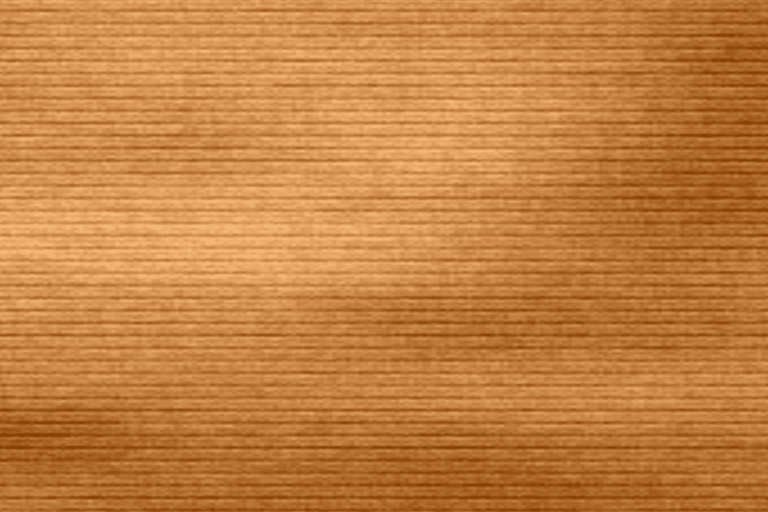
A WebGL 1 fragment shader for this texture:

```glsl
precision highp float;
// Golden ribbed cloth: fine horizontal cords with uneven dark grooves, crossed
// by faint irregular upright threads. Soft pools of light and shade lie across
// the weave, and stretched value noise gives each cord its own wear.
uniform vec2 u_resolution;

#define ROWS 41.0
#define ROW_PHASE 0.34
#define GROOVE_WIDTH 0.14
#define GROOVE_DEPTH 0.46
#define RIDGE_LIGHT 0.24
#define GRAIN 0.34
#define THREAD_DEPTH 0.10
#define CONTRAST 1.14
#define SHADOW_COLOR vec3(0.62, 0.34, 0.09)
#define LIGHT_COLOR vec3(0.89, 0.64, 0.38)

float hash(vec2 p) {
  vec3 q = fract(vec3(p.xyx) * 0.1031);
  q += dot(q, q.yzx + 33.33);
  return fract((q.x + q.y) * q.z);
}

float noise(vec2 p) {
  vec2 i = floor(p);
  vec2 f = fract(p);
  f = f * f * (3.0 - 2.0 * f);
  float below = mix(hash(i), hash(i + vec2(1.0, 0.0)), f.x);
  float above = mix(hash(i + vec2(0.0, 1.0)), hash(i + 1.0), f.x);
  return mix(below, above, f.y);
}

float fbm(vec2 p) {
  float sum = 0.0;
  float weight = 0.5;
  for (int i = 0; i < 4; i++) {
    sum += weight * noise(p);
    p = p * 2.03 + 17.1;
    weight *= 0.5;
  }
  return sum / 0.9375;
}

// Soft elliptical pool of light
float pool(vec2 uv, vec2 center, vec2 radius) {
  vec2 d = (uv - center) / radius;
  return exp(-dot(d, d));
}

// Smooth line profile around zero
float line(float d, float width) {
  return exp(-d * d / (width * width));
}

float lighting(vec2 uv) {
  float t = 0.02;
  t += 0.36 * pool(uv, vec2(0.03, 0.54), vec2(0.45, 0.12));
  t += 0.32 * pool(uv, vec2(0.55, 0.71), vec2(0.28, 0.12));
  t += 0.20 * pool(uv, vec2(0.42, 0.50), vec2(0.20, 0.10));
  t += 0.24 * pool(uv, vec2(0.20, 0.92), vec2(0.40, 0.16));
  t += 0.14 * pool(uv, vec2(0.72, 0.23), vec2(0.25, 0.07));
  t -= 0.42 * pool(uv, vec2(1.03, 0.86), vec2(0.20, 0.24));
  t -= 0.32 * pool(uv, vec2(0.87, 0.62), vec2(0.20, 0.13));
  t -= 0.28 * pool(uv, vec2(0.74, 0.38), vec2(0.28, 0.09));
  t -= 0.38 * pool(uv, vec2(0.55, 0.04), vec2(0.75, 0.15));
  t -= 0.24 * pool(uv, vec2(0.0, 0.15), vec2(0.18, 0.06));
  t += 0.30 * (fbm(uv * vec2(3.0, 7.0) + 4.0) - 0.5);
  return 0.57 + CONTRAST * t;
}

// Dark grooves with a thin lit edge, each row worn differently
float cords(vec2 uv) {
  float y = uv.y * ROWS + ROW_PHASE;
  float row = floor(y);
  float f = fract(y) - 0.5;
  float wear = noise(vec2(uv.x * 9.0, row * 7.3));
  float fineWear = noise(vec2(uv.x * 60.0, row * 3.7 + 50.0));
  float strength = 0.35 + 0.45 * hash(vec2(row, 5.0)) + 0.5 * wear;
  strength *= 0.75 + 0.5 * fineWear;
  float t = -GROOVE_DEPTH * strength * line(f, GROOVE_WIDTH);
  t += RIDGE_LIGHT * (0.4 + fineWear) * line(f + 0.27, 0.13);
  t += 0.4 * RIDGE_LIGHT * (0.4 + wear) * line(f - 0.28, 0.14);
  return t + 0.14 * (noise(vec2(uv.x * 4.0, row * 5.7 + 11.0)) - 0.5);
}

// Upright threads and short stretched fibres
float weave(vec2 uv) {
  float t = THREAD_DEPTH * (noise(uv * vec2(190.0, 18.0) + 8.0) - 0.5);
  t += GRAIN * (noise(uv * vec2(170.0, 190.0)) - 0.5);
  t += 0.6 * GRAIN * (noise(uv * vec2(40.0, 150.0) + 31.0) - 0.5);
  return t;
}

void main() {
  vec2 uv = gl_FragCoord.xy / u_resolution;
  float tone = lighting(uv) + cords(uv) + weave(uv);
  tone = clamp(tone, -0.3, 1.25);
  gl_FragColor = vec4(clamp(mix(SHADOW_COLOR, LIGHT_COLOR, tone), 0.0, 1.0), 1.0);
}
```
